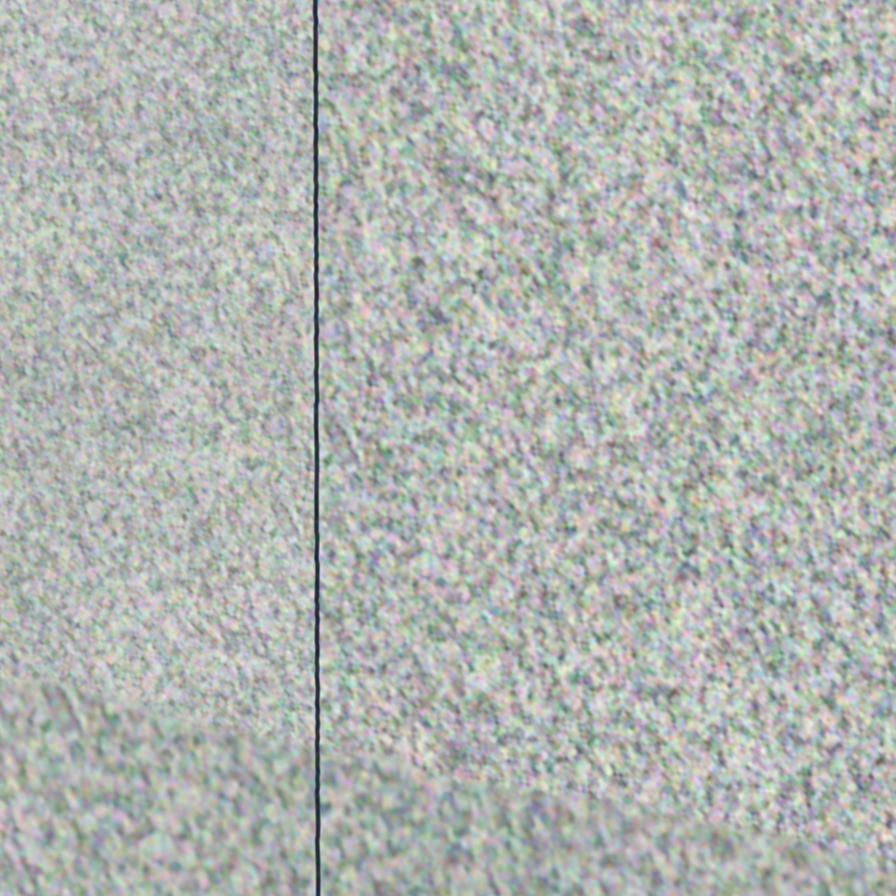
A WebGL 1 fragment shader for this texture:

```glsl
precision highp float;
// Pale speckled stone slabs with a thin dark vertical joint and a softer lower band.

uniform vec2 u_resolution;

#define GRAIN_SIZE vec2(0.0074, 0.0112)
#define FINE_SIZE vec2(0.0042, 0.0056)
#define GRAIN_LEAN 0.45
#define GRAIN_CONTRAST 0.31
#define FINE_CONTRAST 0.19
#define TINT_CONTRAST 0.19
#define STONE_COLOR vec3(0.688, 0.706, 0.689)
#define JOINT_COLOR vec3(0.09, 0.13, 0.19)
#define JOINT_X 0.3535
#define JOINT_HALF_WIDTH 0.0024
#define BAND_HEIGHT 0.242
#define BAND_SLOPE -0.21

// Three independent random values per lattice point
vec3 hash3(vec2 p) {
  vec3 q = fract(p.xyx * vec3(0.1031, 0.1030, 0.0973));
  q += dot(q, q.yxz + 33.33);
  return fract((q.xxy + q.yzz) * q.zyx);
}

// Smooth value noise centred on zero, one field per channel
vec3 noise3(vec2 p) {
  vec2 cell = floor(p);
  vec2 f = fract(p);
  f = f * f * (3.0 - 2.0 * f);
  vec3 low = mix(hash3(cell), hash3(cell + vec2(1.0, 0.0)), f.x);
  vec3 high = mix(hash3(cell + vec2(0.0, 1.0)), hash3(cell + 1.0), f.x);
  return mix(low, high, f.y) - 0.5;
}

vec2 rotate(vec2 p, float angle) {
  float c = cos(angle);
  float s = sin(angle);
  return vec2(c * p.x + s * p.y, c * p.y - s * p.x);
}

// Leaning grains: coarse brightness, fine brightness and coloured speckle
vec3 stone(vec2 uv, float scale, float fineness) {
  vec2 p = rotate(uv, GRAIN_LEAN) * scale;
  vec2 warp = 0.5 * noise3(p / 0.012 + 71.0).xy;
  vec3 coarse = noise3(p / GRAIN_SIZE + warp + 200.0);
  vec3 fine = noise3(rotate(p, 0.35) / FINE_SIZE + 500.0);
  vec3 tint = noise3(rotate(p, -0.3) / (FINE_SIZE * 1.25) + 350.0);
  float light = GRAIN_CONTRAST * coarse.x + FINE_CONTRAST * fineness * fine.x;
  light -= 1.3 * light * light; // dark pits reach further than highlights
  vec3 speckle = TINT_CONTRAST * mix(0.7, 1.0, fineness) * tint;
  speckle += 0.05 * (coarse - coarse.x);
  return vec3(light + 0.008) + speckle;
}

void main() {
  vec2 uv = gl_FragCoord.xy / u_resolution;
  float pixel = 1.0 / u_resolution.x;

  // Left slab is finer and flatter than the right one
  float rightSlab = step(JOINT_X, uv.x);
  float scale = mix(1.2, 1.0, rightSlab);
  float contrast = mix(0.72 + 0.25 * uv.x, 0.9 + 0.15 * uv.x, rightSlab);
  vec3 upper = contrast * stone(uv, scale, 1.0);

  // Softer grain below a gently falling edge
  vec3 lower = 0.95 * stone(uv + 0.37, 0.87, 0.4) - vec3(0.03, 0.025, 0.03);
  float edge = BAND_HEIGHT + BAND_SLOPE * uv.x;
  edge += 0.02 * noise3(vec2(uv.x * 14.0, 3.0)).x;
  float band = 1.0 - smoothstep(edge - 0.012, edge + 0.012, uv.y);

  // Broad clouds over the whole face
  vec3 cloud = noise3(uv * 7.0 + 20.0) + 0.7 * noise3(uv * 19.0 + 40.0);
  vec3 color = STONE_COLOR + mix(upper, lower, band);
  color += 0.035 * cloud.x + 0.008 * cloud;
  color += 0.015 * (1.0 - rightSlab) * (1.0 - band);

  // Slightly ragged joint with a faint pale rim
  float wobble = 0.0012 * noise3(vec2(7.0, uv.y * 130.0)).x;
  float offset = abs(uv.x - JOINT_X + 0.0025 * (uv.y - 0.5) + wobble);
  float soft = max(0.0016, pixel);
  float joint = 1.0 - smoothstep(JOINT_HALF_WIDTH - soft, JOINT_HALF_WIDTH + soft, offset);
  float rim = 1.0 - smoothstep(0.004, 0.009, offset);
  vec3 jointColor = JOINT_COLOR + 0.12 * noise3(uv * vec2(150.0, 170.0));
  color = mix(color + 0.03 * rim, jointColor, 0.93 * joint);

  gl_FragColor = vec4(clamp(color, 0.0, 1.0), 1.0);
}
```
